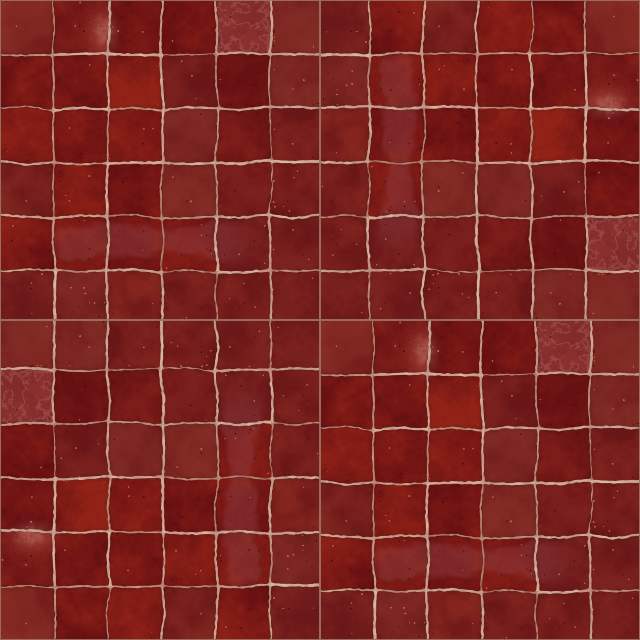
This texture is drawn by a Shadertoy shader. Its source:

```glsl
// Glazed red handmade wall tiles, 12 by 12, with thin uneven pale grout.
// One panel of 6 by 6 tiles is drawn from hashes and noise, then turned by
// quarter turns into four panels that meet at a straight seam.

const float PANELS = 2.0;            // panels across and down
const float TILES = 6.0;             // tiles across one panel
const float PITCH = 0.1693;          // tile spacing in panel units; last row is cut
const vec2  GROUT_HALF = vec2(0.0020, 0.0042);  // thinnest and widest half width
const float GROUT_WANDER = 0.013;    // slow drift of the joints
const float SEAM_HALF = 0.0028;      // half width of the seam between panels
const float CORNER_ROUND = 0.008;
const float SPECK_GRID = 66.0;

const vec3 DEEP_RED   = vec3(0.39, 0.055, 0.070);
const vec3 WARM_RED   = vec3(0.57, 0.135, 0.090);
const vec3 DULL_RED   = vec3(0.51, 0.190, 0.165);
const vec3 SHEEN      = vec3(0.62, 0.320, 0.340);
const vec3 GLARE      = vec3(0.85, 0.600, 0.560);
const vec3 GROUT_PALE = vec3(0.84, 0.720, 0.640);
const vec3 GROUT_DARK = vec3(0.64, 0.420, 0.360);
const vec3 SEAM_COLOR = vec3(0.60, 0.450, 0.380);
const vec3 SPECK_GOLD = vec3(0.80, 0.530, 0.360);

float hash(vec2 p) {
    return fract(sin(dot(p, vec2(127.1, 311.7))) * 43758.5453);
}

float noise(vec2 p) {
    vec2 i = floor(p), f = fract(p);
    f = f * f * (3.0 - 2.0 * f);
    return mix(mix(hash(i), hash(i + vec2(1, 0)), f.x),
               mix(hash(i + vec2(0, 1)), hash(i + vec2(1, 1)), f.x), f.y);
}

float fbm(vec2 p) {
    float sum = 0.0, gain = 0.53;
    for (int i = 0; i < 4; i++) {
        sum += gain * noise(p);
        p = p * 2.1 + 13.7;
        gain *= 0.5;
    }
    return sum;
}

// Signed distance to the nearest joint on one axis, with tile index and joint tone
float jointDistance(float across, float along, float axis, out float index, out float tone) {
    float line = clamp(floor(across / PITCH + 0.5), 1.0, TILES - 1.0);
    float lane = line * 9.0 + axis * 71.0;
    tone = hash(vec2(lane, floor(along / PITCH)));
    float shift = (noise(vec2(along * 12.0, lane)) - 0.5) * GROUT_WANDER
                + (noise(vec2(along * 75.0, lane + 3.0)) - 0.5) * 0.003;
    float halfWidth = mix(GROUT_HALF.x, GROUT_HALF.y, tone)
                    + (noise(vec2(along * 95.0, lane + 5.0)) - 0.5) * 0.002;
    index = clamp(floor((across - shift) / PITCH), 0.0, TILES - 1.0);
    return abs(across - line * PITCH - shift) - halfWidth;
}

// Glaze color at panel position p on the given tile
vec3 glaze(vec2 p, vec2 tile, float pixel) {
    vec2 seed = tile * 7.31 + 2.0;
    float cloud = fbm(p * 15.0 + seed);
    float grain = fbm(p * 70.0 + seed);
    vec2 slope = vec2(hash(seed + 1.0), hash(seed + 2.0)) - 0.5;
    float tone = 0.12 + 0.58 * hash(seed) + 1.0 * (cloud - 0.5) + 0.35 * (grain - 0.5)
               + dot(slope, fract(p / PITCH) - 0.5) * 0.5
               + 0.25 * exp(-40.0 * dot(p - vec2(0.42, 0.30), p - vec2(0.42, 0.30)));
    vec3 color = mix(DEEP_RED, WARM_RED, clamp(tone, 0.0, 1.0));

    // Dull haze, stronger on the last column and row
    float border = step(TILES - 1.5, max(tile.x, tile.y));
    float haze = smoothstep(0.45, 1.0, hash(seed + 4.0)) * 0.7 + border * 0.4;
    color = mix(color, DULL_RED, clamp(haze * (0.4 + cloud), 0.0, 0.85));

    // Ragged reflected band, one scratched shiny tile, and a bright glare
    float band = smoothstep(0.015, -0.015, abs(p.y - 0.755) - 0.045 + (cloud - 0.5) * 0.09);
    band *= smoothstep(0.15, 0.20, p.x) * smoothstep(0.82, 0.66, p.x);
    color = mix(color, SHEEN, band * 0.32);
    float shiny = step(length(tile - vec2(4.0, 0.0)), 0.1);
    float scratch = 1.0 - smoothstep(0.0, 0.09, abs(fbm(p * 34.0) - 0.5));
    color = mix(color, SHEEN, shiny * (0.25 + 0.5 * scratch));
    vec2 g = (p - vec2(0.325, 0.10)) / vec2(0.035, 0.055);
    color = mix(color, GLARE, 0.4 * exp(-dot(g, g)) * (0.5 + grain));

    // Scattered pits, gold or dark, crowded on some tiles
    vec2 cell = floor(p * SPECK_GRID);
    vec2 center = 0.3 + 0.4 * vec2(hash(cell + 11.0), hash(cell + 23.0));
    float radius = mix(0.0012, 0.0030, hash(cell + 5.0));
    float dist = length(fract(p * SPECK_GRID) - center) / SPECK_GRID;
    float present = step(hash(cell + 37.0), 0.012 + 0.055 * pow(hash(seed + 6.0), 2.0));
    float speck = present * smoothstep(radius + pixel * 0.5, radius - pixel * 0.5, dist);
    vec3 speckColor = mix(DEEP_RED * 0.6, SPECK_GOLD, step(0.4, hash(cell + 51.0)));
    return mix(color, speckColor, speck * 0.75);
}

void mainImage(out vec4 fragColor, in vec2 fragCoord) {
    vec2 uv = fragCoord / iResolution.xy;
    vec2 grid = vec2(uv.x, 1.0 - uv.y) * PANELS;
    float pixel = PANELS / min(iResolution.x, iResolution.y);

    // Quarter turns: diagonal panels stay upright, the others turn opposite ways
    vec2 panel = floor(grid), p = fract(grid);
    vec2 edge = min(p, 1.0 - p);
    if (panel.x > panel.y) p = vec2(p.y, 1.0 - p.x);
    else if (panel.x < panel.y) p = vec2(1.0 - p.y, p.x);

    // Joints, blended so that tile corners come out rounded
    vec2 tile, jointTone;
    float dx = jointDistance(p.x, p.y, 0.0, tile.x, jointTone.x);
    float dy = jointDistance(p.y, p.x, 1.0, tile.y, jointTone.y);
    float blend = max(CORNER_ROUND - abs(dx - dy), 0.0);
    float d = min(dx, dy) - blend * blend / (4.0 * CORNER_ROUND);

    vec3 color = glaze(p, tile, pixel);
    color *= 1.0 - 0.22 * exp(-max(d, 0.0) * 160.0) * noise(p * 60.0);
    float pale = (dx < dy ? jointTone.x : jointTone.y) * 0.6 + noise(p * 45.0) * 0.5;
    vec3 grout = mix(GROUT_DARK, GROUT_PALE, clamp(pale, 0.0, 1.0));
    color = mix(color, grout, smoothstep(pixel * 0.6, -pixel * 0.6, d));

    float seam = min(edge.x, edge.y) - SEAM_HALF;
    color = mix(color, SEAM_COLOR, smoothstep(pixel * 0.6, -pixel * 0.6, seam));
    fragColor = vec4(color, 1.0);
}
```
